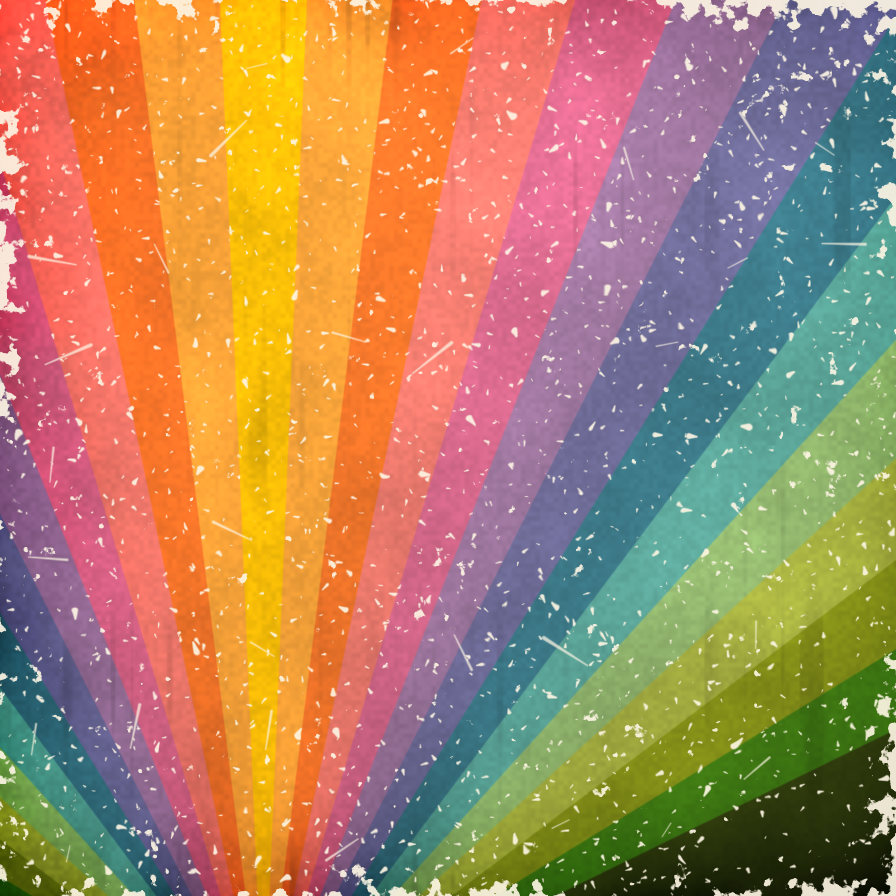
Give the GLSL for this background, as a WebGL 1 fragment shader.

```glsl
precision highp float;
// Weathered rainbow sunburst fanning up from below the canvas, with specks, scratches and scuffed edges.
uniform vec2 u_resolution;

#define FAN_ORIGIN vec2(0.294, -0.159)
#define FIRST_EDGE 2.4
#define RAY_WIDTH 4.65
#define RAY_GROWTH 0.04
#define EDGE_SOFTNESS 0.0012
#define MOTTLE 0.24
#define STREAKS 0.10
#define BURN 0.75
#define SPECK_CHANCE 0.42
#define SCRATCH_CHANCE 0.42
#define PAPER vec3(0.99, 0.96, 0.89)

float hash(vec2 p) {
  vec3 q = fract(p.xyx * vec3(0.1031, 0.1030, 0.0973));
  q += dot(q, q.yzx + 33.33);
  return fract((q.x + q.y) * q.z);
}

float noise(vec2 p) {
  vec2 i = floor(p), f = fract(p);
  f = f * f * (3.0 - 2.0 * f);
  return mix(mix(hash(i), hash(i + vec2(1.0, 0.0)), f.x),
             mix(hash(i + vec2(0.0, 1.0)), hash(i + 1.0), f.x), f.y);
}

float fbm(vec2 p) {
  float sum = 0.0, amp = 0.533;
  for (int i = 0; i < 4; i++) {
    sum += amp * noise(p);
    p = mat2(1.6, 1.2, -1.2, 1.6) * p + 7.3;
    amp *= 0.5;
  }
  return sum;
}

// Ray number as a continuous value: each ray is slightly wider than the last.
float rayCoord(float degrees_) {
  float root = RAY_WIDTH * RAY_WIDTH + 4.0 * RAY_GROWTH * (degrees_ - FIRST_EDGE);
  return (sqrt(root) - RAY_WIDTH) / (2.0 * RAY_GROWTH);
}

vec3 blendRay(vec3 inner, vec3 outer, float edge, float ray, float soft) {
  return mix(inner, outer, smoothstep(-soft, soft, ray - edge));
}

// Colours run from the central yellow ray out to dark olive on both sides.
vec3 sunburst(vec2 p) {
  vec2 v = p - FAN_ORIGIN;
  float ray = rayCoord(degrees(atan(abs(v.x), v.y)));
  float s = EDGE_SOFTNESS * 12.0 / length(v);
  vec3 c = vec3(0.99, 0.76, 0.03);
  c = blendRay(c, vec3(0.98, 0.65, 0.23), 0.0, ray, s);
  c = blendRay(c, vec3(0.96, 0.47, 0.17), 1.0, ray, s);
  c = blendRay(c, vec3(0.95, 0.49, 0.44), 2.0, ray, s);
  c = blendRay(c, vec3(0.86, 0.42, 0.56), 3.0, ray, s);
  c = blendRay(c, vec3(0.64, 0.48, 0.64), 4.0, ray, s);
  c = blendRay(c, vec3(0.46, 0.45, 0.63), 5.0, ray, s);
  c = blendRay(c, vec3(0.25, 0.50, 0.56), 6.0, ray, s);
  c = blendRay(c, vec3(0.38, 0.68, 0.63), 7.0, ray, s);
  c = blendRay(c, vec3(0.61, 0.76, 0.46), 8.0, ray, s);
  c = blendRay(c, vec3(0.71, 0.75, 0.28), 9.0, ray, s);
  c = blendRay(c, vec3(0.59, 0.64, 0.11), 10.0, ray, s);
  c = blendRay(c, vec3(0.30, 0.56, 0.09), 11.0, ray, s);
  return blendRay(c, vec3(0.25, 0.31, 0.07), 12.0, ray, s);
}

// One randomly turned, tapered stroke per grid cell.
float strokes(vec2 p, float cells, float chance, vec2 halfSize, float seed) {
  vec2 q = p * cells + seed;
  vec2 id = floor(q) + seed * 13.0;
  vec2 jitter = vec2(hash(id + 3.1), hash(id + 8.7)) - 0.5;
  vec2 d = fract(q) - 0.5 - jitter * 0.45;
  float a = 6.2832 * hash(id + 5.3);
  d = mat2(cos(a), -sin(a), sin(a), cos(a)) * d;
  float size = 0.3 + 0.7 * hash(id + 1.9);
  float along = clamp(d.x, -halfSize.x * size, halfSize.x * size);
  float width = halfSize.y * size * (1.0 - 0.5 * along / halfSize.x);
  float dist = length(d - vec2(along, 0.0)) - width;
  float soft = 0.0013 * cells;
  return (1.0 - smoothstep(-soft, soft, dist)) * step(hash(id), chance);
}

void main() {
  vec2 p = gl_FragCoord.xy / u_resolution;
  vec3 color = sunburst(p);

  // Blotchy paint, fine grain and faint vertical runs.
  color *= 1.0 + MOTTLE * (fbm(p * 9.0) - 0.5) + 0.09 * (noise(p * 190.0) - 0.5);
  float run = smoothstep(0.68, 0.95, noise(vec2(p.x * 95.0, p.y * 4.0)));
  color *= 1.0 - STREAKS * run * smoothstep(0.3, 0.7, fbm(p * 5.0 + 20.0));
  color *= 0.94 + 0.11 * p.y;

  // Deep, saturated burn along the borders and in the lower right corner.
  float burn = exp(-p.x / 0.08) + 0.9 * exp(-p.y / 0.06)
             + 0.5 * exp((p.y - 1.0) / 0.06) + 0.35 * exp((p.x - 1.0) / 0.05);
  burn *= BURN * (0.6 + 0.8 * fbm(p * 14.0));
  color = mix(color, color * color, clamp(burn, 0.0, 1.0));
  color *= 1.0 - 0.5 * exp(-length((p - vec2(1.0, 0.0)) / vec2(0.25, 0.12)));

  // Scattered chips and longer scratches.
  vec2 bent = p + 0.006 * (vec2(noise(p * 60.0), noise(p * 60.0 + 40.0)) - 0.5);
  float wear = 0.0;
  for (int i = 0; i < 4; i++) {
    float k = float(i);
    vec2 turned = mat2(cos(k), sin(k), -sin(k), cos(k)) * bent;
    wear = max(wear, strokes(turned, 20.0 + 8.0 * k, SPECK_CHANCE, vec2(0.09, 0.05), k + 2.0));
  }
  wear = max(wear, 0.8 * strokes(p, 9.0, SCRATCH_CHANCE, vec2(0.26, 0.013), 4.0));

  // Ragged bare paper at the rim, widest in the upper right corner.
  float rim = min(min(p.x, 1.0 - p.x), min(p.y, 1.0 - p.y));
  float bare = fbm(p * 70.0) + 0.5 * exp(-rim / 0.018) * noise(p * 9.0 + 3.0)
             + 0.25 * exp(-length(p - 1.0) / 0.09);
  wear = max(wear, smoothstep(0.76, 0.84, bare));

  gl_FragColor = vec4(mix(color, PAPER, 0.92 * wear), 1.0);
}
```
